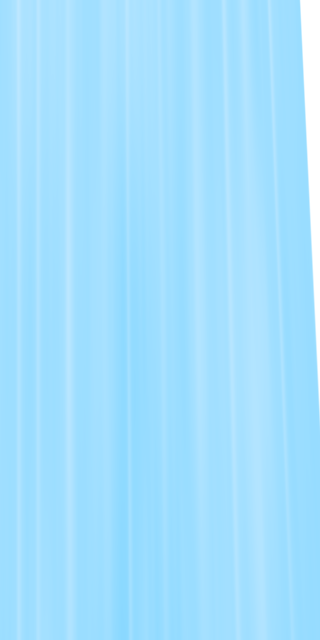
This background is drawn by a Shadertoy shader. Its source:

```glsl
// A pale blue curtain of soft, nearly vertical streaks that fan out to the right.
// Points are mapped back to their place on the top edge; stretched noise and
// jittered soft lines then set the tone, and a slanted border cuts to white.
#define FAN 0.11            // sideways drift from top to bottom
#define FAN_POWER 2.4       // how strongly the drift grows to the right
#define BORDER 0.9375       // right border, measured along the top
#define STREAKS 11.0        // bright lines across the canvas
#define STREAK_GAIN 0.42
#define BASE_TONE 0.40
#define DEEP vec3(0.53, 0.845, 1.0)
#define PALE vec3(0.77, 0.915, 1.0)

float hash(float n) {
    return fract(sin(n * 127.1 + 3.7) * 4375.85);
}

// Smooth value noise, centred on zero
float noise(vec2 p) {
    vec2 cell = floor(p), f = fract(p);
    f = f * f * (3.0 - 2.0 * f);
    float n = cell.x + 57.0 * cell.y;
    return mix(mix(hash(n), hash(n + 1.0), f.x),
               mix(hash(n + 57.0), hash(n + 58.0), f.x), f.y) - 0.5;
}

// Follow a fanned fibre back up to the top edge
float fibreOrigin(float x, float depth) {
    float u = x;
    for (int i = 0; i < 3; i++)
        u = x - FAN * depth * pow(max(u, 0.0), FAN_POWER);
    return u;
}

// One soft bright line per cell, with varied width, strength and fading
float brightStreaks(float u, float depth) {
    float sum = 0.0, home = floor(u * STREAKS);
    for (float k = -1.0; k <= 1.0; k++) {
        float id = home + k;
        float centre = (id + 0.2 + 0.6 * hash(id + 11.0)) / STREAKS;
        float wide = hash(id + 31.0);
        float width = mix(0.006, 0.021, wide * wide);
        float d = (u - centre) / width;
        // Sharper on the left flank, trailing off on the right
        d *= d < 0.0 ? 1.25 : 0.85;
        float strength = mix(0.55, 1.1, hash(id + 53.0));
        float fade = 0.8 + 0.7 * noise(vec2(id * 3.0 + 0.5, depth * 2.0));
        sum += strength * fade * exp(-d * d);
    }
    return sum;
}

void mainImage(out vec4 fragColor, in vec2 fragCoord) {
    vec2 uv = fragCoord / iResolution.xy;
    float depth = 1.0 - uv.y;
    float u = fibreOrigin(uv.x, depth);

    // Broad bands, fibres and fine hairs, all stretched along the fall
    float tone = BASE_TONE + 0.10 * (0.5 - depth);
    tone += 0.26 * noise(vec2(u * 9.0, depth * 1.6));
    tone += 0.20 * noise(vec2(u * 34.0 + 7.0, depth * 1.9 + 5.0));
    tone += 0.10 * noise(vec2(u * 95.0 + 3.0, depth * 2.3 + 9.0));

    // Deeper blue channel left of the middle, strongest halfway down
    float channel = (u - 0.36) / 0.05;
    tone -= 0.26 * exp(-channel * channel) * smoothstep(0.0, 0.5, depth);

    tone += STREAK_GAIN * brightStreaks(u, depth);
    vec3 color = mix(DEEP, PALE, clamp(tone, 0.0, 1.1));

    // White beyond the slanted border
    float soft = 1.0 / iResolution.x;
    color = mix(color, vec3(1.0), smoothstep(-soft, soft, u - BORDER));
    fragColor = vec4(color, 1.0);
}
```
